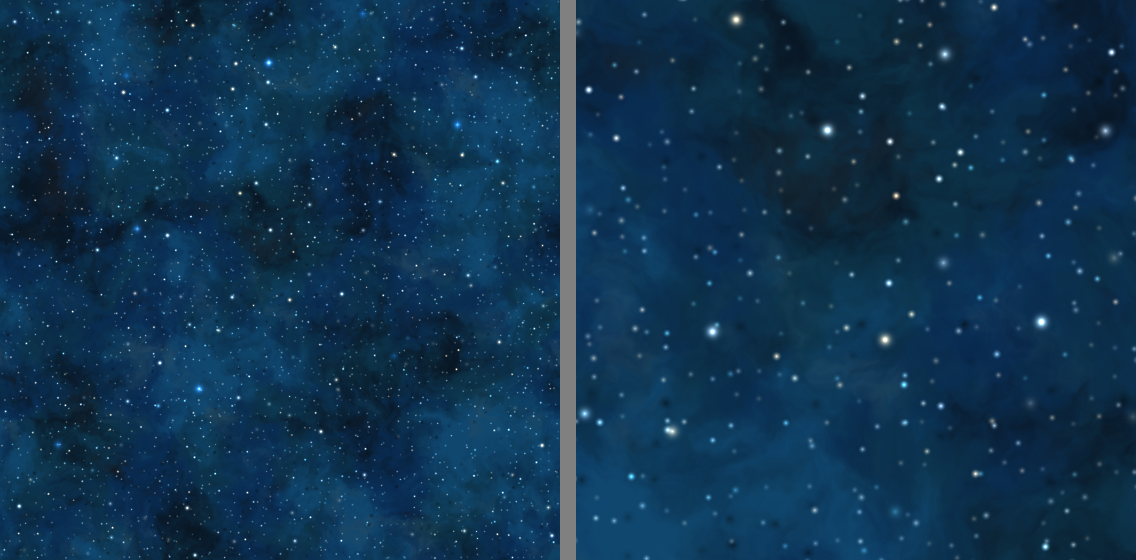
Left: the whole. Right: its middle third, enlarged.
This texture is drawn by a WebGL 1 fragment shader. Its source:

```glsl
precision highp float;
// Seamless deep-blue night sky: mottled nebula clouds strewn with fine stars.
uniform vec2 u_resolution;

// Cloud colours
const vec3 VOID_COLOR = vec3(0.035, 0.090, 0.145);
const vec3 TEAL_CLOUD = vec3(0.047, 0.200, 0.287);
const vec3 NAVY_CLOUD = vec3(0.035, 0.172, 0.325);
const vec3 BRIGHT_CLOUD = vec3(0.065, 0.290, 0.450);
const vec3 PALE_HAZE = vec3(0.175, 0.300, 0.370);
const vec3 WARM_DUST = vec3(0.110, 0.120, 0.140);

// Star colours
const vec3 WARM_STAR = vec3(1.00, 0.83, 0.62);
const vec3 WHITE_STAR = vec3(0.88, 0.95, 1.00);
const vec3 CYAN_STAR = vec3(0.45, 0.88, 1.00);
const vec3 BLUE_GLOW = vec3(0.05, 0.45, 0.95);

// Cloud shape
const float CLOUD_REPEATS = 4.0;
const float CLOUD_GAIN = 0.62;
const float CLOUD_CONTRAST = 0.78;
const float MOTTLE_REPEATS = 23.0;
const float MOTTLE_CONTRAST = 0.24;
const float WARP_AMOUNT = 0.035;
const float SPIKE_WIDTH = 0.0011;

vec2 hash2(vec2 p) {
  vec3 q = fract(vec3(p.xyx) * vec3(0.1031, 0.1030, 0.0973));
  q += dot(q, q.yzx + 33.33);
  return fract((q.xx + q.yz) * q.zy);
}

// Dot of a random unit gradient with the offset from its wrapped corner
float corner(vec2 cell, vec2 offset, float period, float seed) {
  float angle = 6.28318 * hash2(mod(cell, period) + seed).x;
  return dot(vec2(cos(angle), sin(angle)), offset);
}

float gradientNoise(vec2 p, float period, float seed) {
  vec2 i = floor(p);
  vec2 f = p - i;
  vec2 w = f * f * f * (f * (f * 6.0 - 15.0) + 10.0);
  vec2 e = vec2(1.0, 0.0);
  float low = mix(corner(i, f, period, seed),
                  corner(i + e.xy, f - e.xy, period, seed), w.x);
  float high = mix(corner(i + e.yx, f - e.yx, period, seed),
                   corner(i + e.xx, f - e.xx, period, seed), w.x);
  return mix(low, high, w.y);
}

// Wrapping octaves, shifted so that their lattices do not line up
float fbm(vec2 uv, float period, float seed) {
  float sum = 0.0;
  float amplitude = 1.0;
  for (int i = 0; i < 6; i++) {
    sum += amplitude * gradientNoise(uv * period, period, seed);
    uv += vec2(0.371, 0.217);
    period *= 2.0;
    amplitude *= CLOUD_GAIN;
    seed += 17.0;
  }
  return sum;
}

vec3 nebula(vec2 uv) {
  vec2 warp = vec2(fbm(uv, 5.0, 11.0), fbm(uv, 5.0, 163.0));
  vec2 p = uv + WARP_AMOUNT * warp;
  float density = 0.54 + CLOUD_CONTRAST * fbm(p, CLOUD_REPEATS, 37.0)
                + MOTTLE_CONTRAST * fbm(p, MOTTLE_REPEATS, 239.0);
  float hue = smoothstep(-0.45, 0.45, fbm(p, 5.0, 211.0));
  float haze = smoothstep(0.1, 0.8, fbm(p, 10.0, 307.0));
  float dust = smoothstep(0.1, 0.7, fbm(p, 6.0, 401.0));

  vec3 color = mix(VOID_COLOR, mix(TEAL_CLOUD, NAVY_CLOUD, hue),
                   smoothstep(-0.1, 0.54, density));
  color = mix(color, BRIGHT_CLOUD, 0.9 * smoothstep(0.48, 1.1, density));
  color = mix(color, WARM_DUST, 0.4 * dust * (1.0 - smoothstep(0.2, 0.6, density)));
  return mix(color, PALE_HAZE, 0.5 * haze * smoothstep(0.25, 0.75, density));
}

// One star at most per cell: x = light, y = colour choice, z = spike light
vec3 starField(vec2 uv, float grid, float chance, float reach, float seed) {
  reach = max(reach, 1.3 / u_resolution.y);
  vec2 cell = mod(floor(uv * grid), grid);
  vec2 pick = hash2(cell + seed);
  vec2 traits = hash2(cell + seed + 71.0);
  float margin = min(reach * grid, 0.5);
  vec2 place = mix(vec2(margin), vec2(1.0 - margin), hash2(cell + seed + 139.0));
  vec2 d = (fract(uv * grid) - place) / grid;
  float falloff = max(0.0, 1.0 - length(d) / reach);
  float present = step(pick.x, chance) * mix(0.25, 1.0, traits.x * traits.x);
  float spike = falloff * falloff * exp(-min(abs(d.x), abs(d.y)) / SPIKE_WIDTH);
  return present * vec3(falloff * falloff, 0.0, spike) + vec3(0.0, traits.y, 0.0);
}

vec3 starTint(float choice) {
  vec3 tint = mix(WARM_STAR, WHITE_STAR, smoothstep(0.2, 0.55, choice));
  return mix(tint, CYAN_STAR, smoothstep(0.65, 1.0, choice));
}

void main() {
  vec2 uv = gl_FragCoord.xy / u_resolution;
  vec3 color = nebula(uv);

  // Small dark specks
  color *= 1.0 - 0.5 * starField(uv, 43.0, 0.25, 0.006, 503.0).x;

  // Faint and clear pinpoint stars
  vec3 faint = starField(uv, 71.0, 0.42, 0.0029, 601.0);
  vec3 clear = starField(uv, 37.0, 0.46, 0.0034, 701.0);
  color += 0.75 * faint.x * starTint(faint.y);
  color += 1.45 * clear.x * starTint(clear.y);

  // Larger stars with a soft halo
  vec3 large = starField(uv, 16.0, 0.50, 0.0078, 809.0);
  color += (0.4 * large.x + 1.7 * large.x * large.x) * starTint(large.y);

  // Rare brilliant stars with blue glow and short spikes
  vec3 brilliant = starField(uv, 6.0, 0.20, 0.015, 907.0);
  color += BLUE_GLOW * (0.8 * brilliant.x + 0.5 * brilliant.z);
  color += WHITE_STAR * 2.0 * pow(brilliant.x, 3.0);

  gl_FragColor = vec4(min(color, 1.0), 1.0);
}
```
